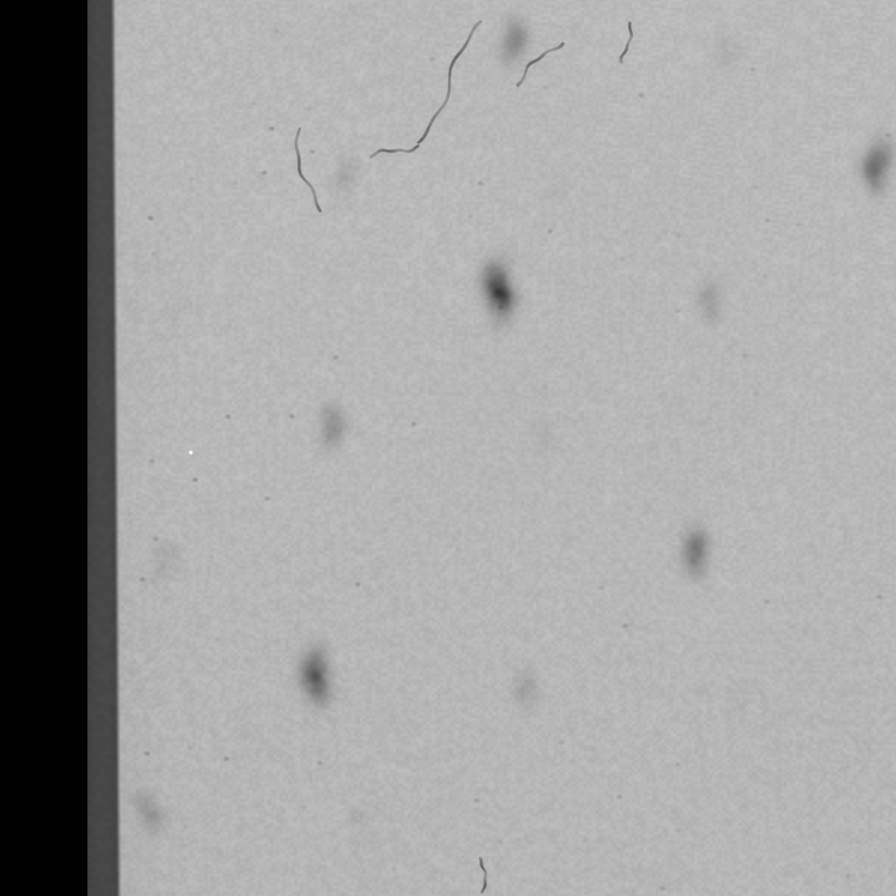
This texture is drawn by a three.js fragment shader. Its source:

```glsl
// Grainy grey film scan with a dark left border, blurred spots, hairs and dust.
varying vec2 vUv;

float hash(vec2 p) {
  return fract(sin(dot(p, vec2(127.1, 311.7))) * 43758.5);
}

float valueNoise(vec2 p) {
  vec2 cell = floor(p);
  vec2 f = fract(p);
  f = f * f * (3.0 - 2.0 * f);
  float low = mix(hash(cell), hash(cell + vec2(1.0, 0.0)), f.x);
  float high = mix(hash(cell + vec2(0.0, 1.0)), hash(cell + 1.0), f.x);
  return mix(low, high, f.y);
}

vec2 rotate(vec2 p, float angle) {
  float c = cos(angle);
  float s = sin(angle);
  return vec2(c * p.x + s * p.y, c * p.y - s * p.x);
}

// Slow mottling from layered sines, roughly -1 to 1
float mottle(vec2 p) {
  float sum = sin(p.x * 9.0 + 2.0 * sin(p.y * 7.0)) * 0.45;
  sum += sin(p.y * 17.0 - p.x * 11.0 + 2.0 * sin(p.x * 13.0)) * 0.3;
  return sum + sin(p.x * 31.0 + p.y * 23.0 + 2.0 * sin(p.y * 29.0)) * 0.25;
}

// Upright soft ellipses, from a few dark ones to many faint ones
float spots(vec2 p) {
  float shade = 0.0;
  for (int n = 0; n < 18; n++) {
    float i = float(n);
    vec2 centre = fract(vec2(0.49, 0.675) + i * vec2(0.7549, 0.5698));
    centre.x = 0.15 + 0.83 * centre.x;
    float strength = 0.62 * exp(-0.21 * i);
    vec2 radius = vec2(0.013, 0.021) + vec2(0.003, 0.011) * strength;
    vec2 q = rotate(p - centre, 0.16 * sin(i * 2.3 + 0.5));
    q.x += 0.003 * sin(q.y * 90.0 + i);
    q /= radius;
    float ragged = 0.85 + 0.3 * valueNoise(p * 110.0);
    shade += strength * ragged * exp(-dot(q, q));
  }
  return shade;
}

// Thin kinked fibres, each shorter than the last
float hairs(vec2 p) {
  float cover = 0.0;
  for (int n = 0; n < 6; n++) {
    float i = float(n);
    vec2 centre = fract(vec2(0.48, 0.72) + i * vec2(0.618, 0.55));
    centre = vec2(0.3, 0.75) + vec2(0.42, 0.22) * centre;
    centre.y -= 0.83 * step(4.5, i);
    float halfLength = 0.075 / (1.0 + 0.6 * i);
    vec2 q = rotate(p - centre, 1.0 + 0.8 * sin(i * 1.7));
    float t = q.x / halfLength;
    float bend = 0.13 * sin(t * 2.6 + i) + 0.035 * sin(t * 8.0 + i * 2.0);
    vec2 gap = vec2(max(abs(q.x) - halfLength, 0.0), q.y - halfLength * bend);
    float fade = 0.75 + 0.25 * sin(t * 5.0 + i);
    cover = max(cover, fade * (1.0 - smoothstep(0.0005, 0.003, length(gap))));
  }
  return cover;
}

// Tiny dark specks, one jittered point per cell
float dust(vec2 p) {
  vec2 grid = p * 22.0;
  vec2 cell = floor(grid);
  vec2 point = 0.15 + 0.7 * vec2(hash(cell + 3.1), hash(cell + 7.7));
  float d = length((fract(grid) - point) * vec2(0.8, 1.0));
  float strength = pow(hash(cell + 11.3), 7.0) * mix(1.0, 0.5, p.x);
  return strength * (1.0 - smoothstep(0.02, 0.085, d));
}

void main() {
  vec2 p = vUv;

  // Paper: gentle slope, mottling and two sizes of grain
  float grey = 0.711 + 0.016 * p.y + 0.005 * mottle(p);
  grey += 0.045 * (valueNoise(p * 300.0) - 0.5);
  grey += 0.025 * (valueNoise(rotate(p, 0.6) * 130.0) - 0.5);
  grey -= 0.03 * exp(-(p.x - 0.13) * 22.0) * (1.0 - 0.6 * p.y);

  // Marks on the paper
  grey *= 1.0 - min(spots(p), 0.85);
  grey -= 0.3 * hairs(p) + 0.16 * dust(p);
  float pinhole = 1.0 - smoothstep(0.001, 0.0032, length(p - vec2(0.213, 0.495)));
  grey = mix(grey, 0.97, pinhole);

  // Dark grey strip with a slightly slanted soft edge, then the black border
  float stripEdge = 0.1335 - 0.0065 * p.y;
  float strip = 0.26 + 0.02 * (valueNoise(p * 200.0) - 0.5);
  strip += 0.02 * sin((p.x - 0.098) * 90.0);
  grey = mix(strip, grey, smoothstep(stripEdge - 0.004, stripEdge + 0.003, p.x));
  grey *= smoothstep(0.0965, 0.0988, p.x);

  gl_FragColor = vec4(vec3(clamp(grey, 0.0, 1.0)), 1.0);
}
```
